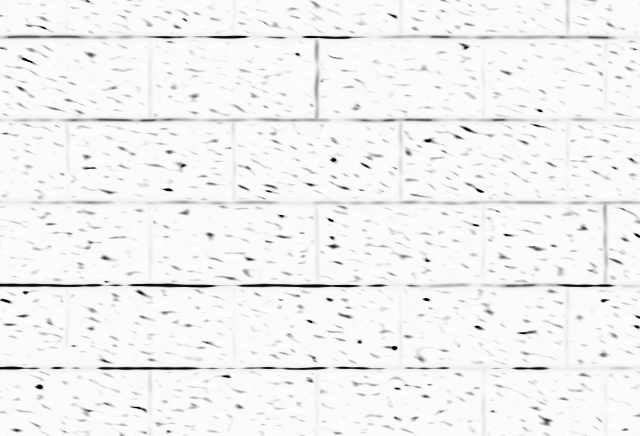
Write a WebGL 1 fragment shader that draws this texture.

```glsl
precision highp float;
// Whitewashed block wall: running bond with soft pits and broken dark bed joints.
uniform vec2 u_resolution;

float hash(vec2 p) {
  return fract(sin(dot(p, vec2(127.1, 311.7))) * 43758.5453);
}

vec2 gradient(vec2 cell) {
  float angle = 6.2832 * hash(cell);
  return vec2(cos(angle), sin(angle));
}

// Gradient noise, roughly -0.7 to 0.7
float noise(vec2 p) {
  vec2 i = floor(p), f = p - i;
  vec2 s = f * f * f * (f * (f * 6.0 - 15.0) + 10.0);
  vec2 e = vec2(1.0, 0.0);
  float low = mix(dot(gradient(i), f), dot(gradient(i + e), f - e), s.x);
  float high = mix(dot(gradient(i + e.yx), f - e.yx), dot(gradient(i + 1.0), f - 1.0), s.x);
  return mix(low, high, s.y);
}

// Slanted short pits from two layers; a few are much darker than the rest
float pits(vec2 p, vec2 block) {
  float slope = mix(0.1, 0.34, hash(block + 4.7));
  vec2 q = p + vec2(0.0, 0.012 * noise(p * 9.0) + 0.004 * noise(p * 25.0 + 13.0));
  q = vec2(q.x * 37.0, (q.y - slope * q.x) * 80.0) + 17.0 * hash(block);
  float layers = 0.75 * noise(q) + 0.62 * noise(q * vec2(0.55, 1.15) + 31.4);
  float depth = max(layers - 0.13, 0.0);
  float strength = 0.85 + 1.0 * noise(p * 11.0 + 40.0) + 0.3 * hash(block + 9.1);
  float deep = smoothstep(0.26, 0.5, noise(p * vec2(27.0, 40.0) + 71.0));
  return depth * depth * (2.5 * max(strength, 0.35) + 9.0 * deep);
}

// Horizontal joint: a pale seam, overdrawn in black along some stretches
float bedJoint(float x, float line, float dy) {
  float start = line < 0.5 ? 0.34 : -1.0;
  float end = line < 0.5 ? 0.86 : (line < 3.5 ? 0.97 : 1.29);
  float stretch = smoothstep(start - 0.02, start + 0.02, x) * (1.0 - smoothstep(end - 0.06, end + 0.02, x));
  if (line > 2.5 && line < 3.5) stretch += smoothstep(1.26, 1.30, x) * (1.0 - smoothstep(1.40, 1.45, x));
  float bold = stretch * step(1.0, abs(line - 1.5));
  float wear = noise(vec2(x * 8.0, line * 7.3 + 2.4));
  float detail = noise(vec2(x * 27.0, line * 5.1 + 0.6));
  dy += 0.003 * noise(vec2(x * 11.0, line * 3.7 + 0.3));
  float seam = max(0.2 + 0.45 * wear + 0.35 * detail, 0.06) * exp(-pow(dy / 0.0042, 2.0));
  float width = max(0.0031 + 0.0035 * wear + 0.0025 * detail, 0.0012);
  float black = bold * (1.0 - smoothstep(width * 0.25, width * 1.3, abs(dy)));
  black *= smoothstep(-0.45, 0.0, wear + 0.6 * detail);
  float smudge = 0.7 * smoothstep(0.18, 0.5, wear + 0.5 * detail) * exp(-pow(dy / 0.0033, 2.0));
  return max(max(seam, 0.04 * exp(-pow(dy / 0.009, 2.0))), max(black, smudge));
}

// Vertical joint: mostly a faint groove, darker on a few blocks
float headJoint(vec2 p, vec2 joint, float dx) {
  dx += 0.004 * noise(vec2(p.y * 22.0, joint.x * 5.3 + 0.4));
  float dark = 0.035 + 0.2 * pow(hash(joint + 2.3), 4.0);
  float wear = 1.0 + 1.8 * noise(vec2(p.y * 24.0, joint.x * 3.9 + joint.y + 0.5));
  return dark * max(wear, 0.2) * exp(-pow(dx / 0.005, 2.0));
}

void main() {
  // Height is one unit; y runs downward
  vec2 p = gl_FragCoord.xy / u_resolution.y;
  p.y = 1.0 - p.y;

  // Running bond, with a cut block near the right end of alternate courses
  float course = (p.y - 0.0855) / 0.1898;
  float row = floor(course);
  float odd = mod(row, 2.0);
  float x = p.x + 0.102 * (1.0 - odd) * step(1.25, p.x);
  float column = (x - mix(0.345, 0.155, odd)) / 0.382;
  vec2 block = vec2(floor(column), row);

  float line = floor(course + 0.5);
  float dy = (course - line) * 0.1898;
  float joint = floor(column + 0.5);
  float dx = (column - joint) * 0.382;

  // Pits fade out towards the mortar
  float face = smoothstep(0.003, 0.014, min(abs(dx), abs(dy)));
  float ink = face * pits(p, block);
  ink = max(ink, headJoint(p, vec2(joint, row), dx));
  ink = max(ink, bedJoint(p.x, line, dy));

  // Faint mottling of the paint
  float paint = 0.985 + 0.012 * noise(p * vec2(30.0, 55.0) + 90.0);
  gl_FragColor = vec4(vec3(paint * (1.0 - 0.97 * clamp(ink, 0.0, 1.0))), 1.0);
}
```
